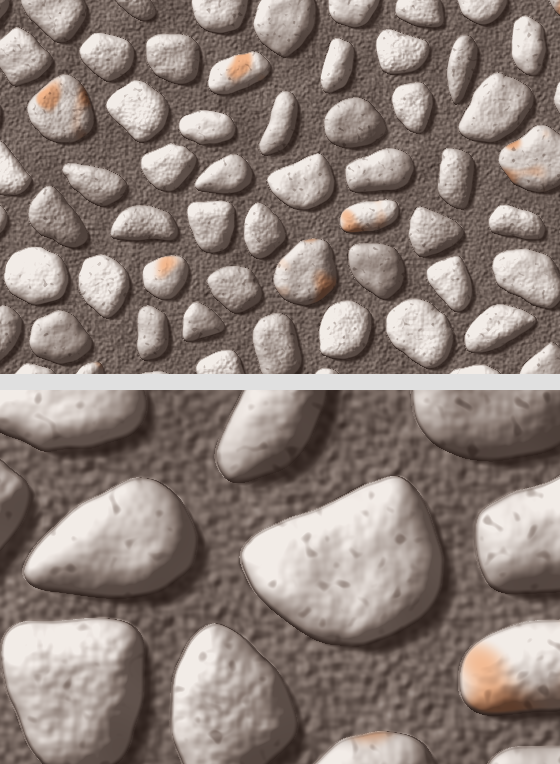
Top: the whole. Bottom: its middle third, enlarged.
Reproduce this texture procedurally as a Shadertoy shader.

```glsl
// Rounded pale cobbles bedded in gritty brown mortar, lit low from the upper left.

const vec2 CELL_SIZE = vec2(0.2, 0.148);

vec2 hash2(vec2 p) {
    vec3 q = fract(p.xyx * vec3(0.1031, 0.1030, 0.0973));
    q += dot(q, q.yzx + 33.33);
    return fract((q.xx + q.yz) * q.zy);
}

// Gradient noise, roughly -0.6 to 0.6
float noise(vec2 p) {
    vec2 i = floor(p), f = p - i;
    vec2 u = f * f * f * (f * (f * 6.0 - 15.0) + 10.0);
    vec2 e = vec2(0.0, 1.0);
    float a = dot(hash2(i) * 2.0 - 1.0, f);
    float b = dot(hash2(i + e.yx) * 2.0 - 1.0, f - e.yx);
    float c = dot(hash2(i + e.xy) * 2.0 - 1.0, f - e.xy);
    float d = dot(hash2(i + e.yy) * 2.0 - 1.0, f - e.yy);
    return mix(mix(a, b, u.x), mix(c, d, u.x), u.y);
}

// Jittered centre of a cell in the staggered grid
vec2 centre(vec2 cell) {
    vec2 stagger = vec2(0.25 + 0.5 * mod(cell.y, 2.0), 0.5);
    return CELL_SIZE * (cell + stagger + 0.66 * (hash2(cell) - 0.5));
}

// x: depth inside the stone outline, yz: cell of the stone
vec3 stone(vec2 p) {
    p += 0.024 * vec2(noise(p * 7.0), noise(p * 7.0 + 40.0));
    p += 0.006 * vec2(noise(p * 27.0), noise(p * 27.0 + 70.0));
    vec2 base = floor(p / CELL_SIZE), cell = base;
    float nearest = 9.0;
    for (int y = -1; y <= 1; y++)
    for (int x = -1; x <= 1; x++) {
        vec2 c = base + vec2(x, y);
        float dist = length(p - centre(c));
        if (dist < nearest) { nearest = dist; cell = c; }
    }

    // Smooth minimum of the distances to all cell borders
    vec2 mid = centre(cell);
    float sum = 0.0;
    for (int y = -2; y <= 2; y++)
    for (int x = -2; x <= 2; x++) {
        if (x == 0 && y == 0) continue;
        vec2 other = centre(cell + vec2(x, y));
        sum += exp(-70.0 * dot(0.5 * (mid + other) - p, normalize(other - mid)));
    }

    // A slab at a random angle makes some stones long and narrow
    vec2 shape = hash2(cell + 31.0);
    float angle = shape.x * 3.1416;
    float across = dot(p - mid, vec2(cos(angle), sin(angle)));
    float halfWidth = mix(0.052, 0.12, shape.y);
    sum += exp(-70.0 * (halfWidth - across)) + exp(-70.0 * (halfWidth + across));

    float inset = 0.007 + 0.011 * hash2(cell + 53.0).x;
    return vec3(-log(sum) / 70.0 - inset, cell);
}

float dome(float depth) {
    float s = clamp(depth / 0.036, 0.0, 1.0);
    return 0.041 * sqrt(s * (2.0 - s));
}

float stoneMask(float depth) {
    return smoothstep(-0.002, 0.003, depth);
}

// Full height with facets, pits and mortar grit
float relief(vec2 p) {
    vec3 s = stone(p);
    float rough = 0.4 + 1.1 * hash2(s.yz + 11.0).x;
    float fine = noise(p * 100.0);
    float face = 0.009 * noise(p * 13.0) + 0.0028 * noise(p * 36.0) + 0.0018 * rough * fine;
    float grit = 0.004 * noise(p * 30.0) + 0.0034 * fine;
    return dome(s.x) + mix(grit, face, stoneMask(s.x));
}

// Warm grey ramp from shadow to highlight
vec3 tone(float v) {
    vec3 dark = vec3(0.25, 0.20, 0.18), middle = vec3(0.53, 0.47, 0.44), light = vec3(0.90, 0.87, 0.85);
    return v < 0.53 ? mix(dark, middle, (v - 0.25) / 0.28) : mix(middle, light, (v - 0.53) / 0.37);
}

void mainImage(out vec4 fragColor, in vec2 fragCoord) {
    vec2 p = fragCoord / iResolution.y + vec2(3.1, 5.3);
    vec3 s = stone(p);
    float mask = stoneMask(s.x);
    vec3 light = normalize(vec3(-0.57, 0.52, 0.64));

    // Surface slope, with each stone tilted a little
    vec2 e = vec2(0.002, 0.0);
    float h = relief(p);
    vec2 slope = (vec2(relief(p + e.xy), relief(p + e.yx)) - h) / e.x;
    slope += mask * 0.42 * (hash2(s.yz + 7.0) - 0.5);
    float diffuse = max(dot(normalize(vec3(-slope, 1.0)), light), 0.0);

    // Cast shadow, found by stepping towards the light
    float shade = 0.0, ground = dome(s.x);
    for (int i = 1; i <= 6; i++) {
        float t = 0.009 * float(i);
        float above = dome(stone(p + normalize(light.xy) * t).x) - ground - t * 0.83;
        shade = max(shade, smoothstep(0.0, 0.012, above));
    }

    // Albedo: pale pitted stone over darker speckled mortar
    vec2 kind = hash2(s.yz + 19.0);
    float pits = smoothstep(0.2, 0.5, noise(p * 75.0 + 9.0));
    float pale = mix(0.86, 1.04, kind.x) + 0.12 * noise(p * 18.0) - 0.22 * pits;
    float mortar = 0.53 + 0.16 * noise(p * 120.0) + 0.1 * noise(p * 9.0);
    float value = mix(mortar, pale, mask) * (0.36 + 0.72 * diffuse * (1.0 - 0.92 * shade));
    vec3 color = tone(min(value, 0.95));

    // Rusty stain on a few stones
    float stain = step(0.91, kind.y) * mask * smoothstep(0.0, 0.35, noise(p * 14.0 + 5.0));
    color *= mix(vec3(1.0), vec3(1.0, 0.77, 0.6), stain);
    fragColor = vec4(clamp(color, 0.0, 1.0), 1.0);
}
```
